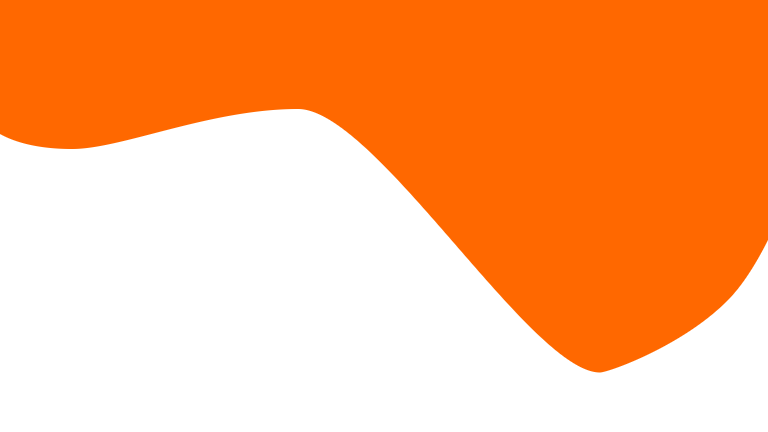
Reproduce this background procedurally as a WebGL 1 fragment shader.

```glsl
precision highp float;

uniform vec2 u_resolution;

const vec2 CANVAS = vec2(768.0, 432.0);
const vec3 ORANGE = vec3(1.0, 0.408, 0.0);
const vec3 WHITE = vec3(1.0);

vec2 bezier(vec2 a, vec2 b, vec2 c, vec2 d, float t) {
  float s = 1.0 - t;
  return s * s * s * a + 3.0 * s * s * t * b + 3.0 * s * t * t * c + t * t * t * d;
}

vec2 bezierTangent(vec2 a, vec2 b, vec2 c, vec2 d, float t) {
  float s = 1.0 - t;
  return 3.0 * (s * s * (b - a) + 2.0 * s * t * (c - b) + t * t * (d - c));
}

// Approximate signed distance above a curve whose x always increases
float heightAbove(vec2 p, vec2 a, vec2 b, vec2 c, vec2 d) {
  float low = 0.0;
  float high = 1.0;
  for (int i = 0; i < 18; i++) {
    float middle = 0.5 * (low + high);
    if (bezier(a, b, c, d, middle).x < p.x) low = middle;
    else high = middle;
  }
  float t = 0.5 * (low + high);
  vec2 tangent = normalize(bezierTangent(a, b, c, d, t));
  return (p.y - bezier(a, b, c, d, t).y) * tangent.x;
}

// Choose the wave section spanning this column
float waveDistance(vec2 p) {
  vec2 start = vec2(0.0, 298.0);
  vec2 dip = vec2(72.0, 283.0);
  vec2 crest = vec2(298.0, 323.0);
  vec2 valley = vec2(600.0, 59.5);
  vec2 rise = vec2(728.0, 132.0);
  vec2 end = vec2(768.0, 192.0);

  if (p.x < dip.x)
    return heightAbove(p, start, vec2(18.0, 288.0), vec2(43.0, 283.0), dip);
  if (p.x < crest.x)
    return heightAbove(p, dip, vec2(122.0, 283.0), vec2(210.0, 323.0), crest);
  if (p.x < valley.x)
    return heightAbove(p, crest, vec2(375.0, 323.0), vec2(531.0, 59.5), valley);
  if (p.x < rise.x)
    return heightAbove(p, valley, vec2(610.0, 60.0), vec2(684.0, 87.0), rise);
  return heightAbove(p, rise, vec2(743.0, 147.0), vec2(757.0, 170.0), end);
}

void main() {
  vec2 p = gl_FragCoord.xy / u_resolution * CANVAS;
  float pixel = CANVAS.y / u_resolution.y;

  // Orange fills the area above the wave
  float coverage = clamp(waveDistance(p) / pixel + 0.5, 0.0, 1.0);
  gl_FragColor = vec4(mix(WHITE, ORANGE, coverage), 1.0);
}
```
